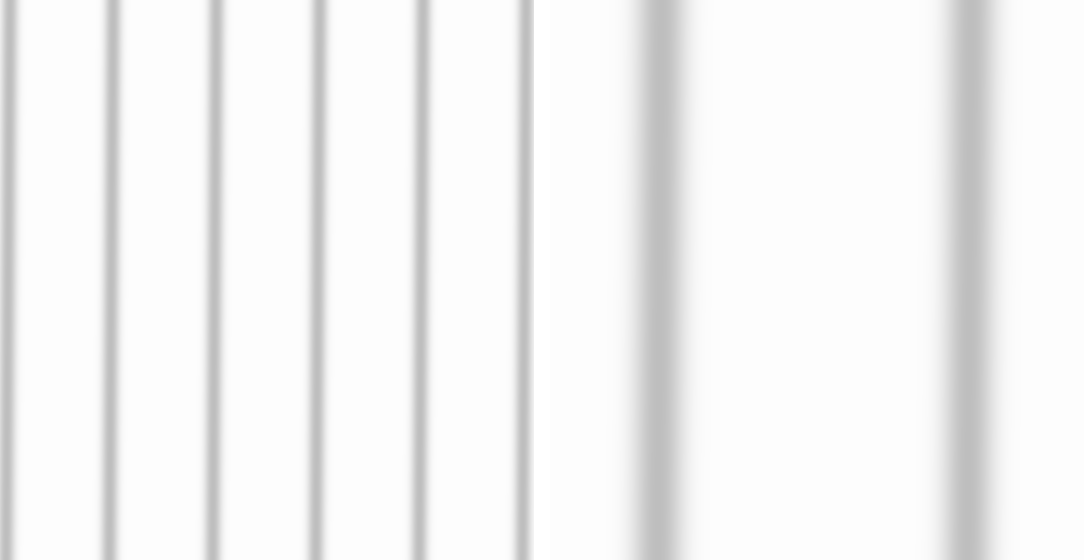
Left, the full canvas; right, a detail of the centre.
This pattern is drawn by a Shadertoy shader. Its source:

```glsl
#define PERIOD 0.1934
#define FIRST_STRIPE 0.0113
#define LEAN 0.0073
#define SOFT_RADIUS 0.0815
#define FALLOFF 2.2
#define PAPER vec3(0.992)
#define STRIPE vec3(0.745)

// Signed distance to the nearest stripe centre, in periods
float stripeOffset(vec2 uv) {
    float x = (uv.x - FIRST_STRIPE - LEAN * uv.y) / PERIOD;
    return fract(x + 0.5) - 0.5;
}

// Dark core that fades into a blurred halo
float softStripe(float offset) {
    return exp(-pow(abs(offset) / SOFT_RADIUS, FALLOFF));
}

void mainImage(out vec4 fragColor, in vec2 fragCoord) {
    vec2 uv = fragCoord / iResolution.xy;
    float shade = softStripe(stripeOffset(uv));
    fragColor = vec4(mix(PAPER, STRIPE, shade), 1.0);
}
```
